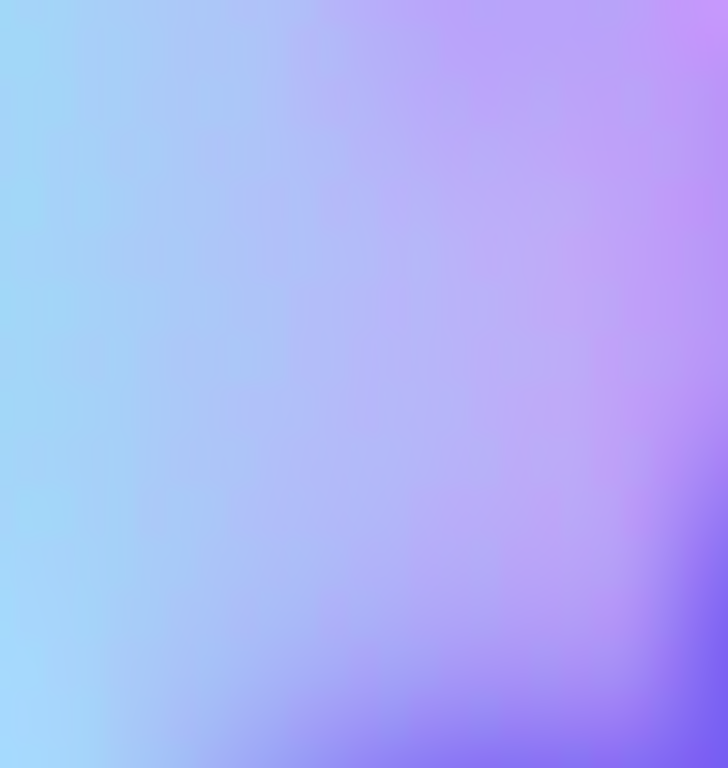
A Shadertoy shader for this background:

```glsl
// Soft pastel gradient from sky blue to lilac, with a violet glow at the lower right.

// Horizontal ramp, left to right
const vec3 SKY        = vec3(0.640, 0.838, 0.974);
const vec3 POWDER     = vec3(0.672, 0.785, 0.973);
const vec3 PERIWINKLE = vec3(0.712, 0.725, 0.978);
const vec3 LILAC      = vec3(0.752, 0.668, 0.973);
const vec3 ORCHID     = vec3(0.742, 0.608, 0.975);
const vec3 MAUVE      = vec3(0.722, 0.580, 0.972);

// Overlays
const vec3 LAVENDER   = vec3(0.722, 0.630, 0.980);
const vec3 PINK       = vec3(0.785, 0.590, 0.992);
const vec3 VIOLET     = vec3(0.450, 0.350, 0.950);
const vec3 ICE        = vec3(0.660, 0.850, 1.000);

const float TOP_STRENGTH    = 0.85;
const float BOTTOM_STRENGTH = 0.72;
const float BOTTOM_HEIGHT   = 0.145;
const float ICE_STRENGTH    = 0.85;
const float PINK_RADIUS     = 0.08;
const vec2  MOTTLE_CELLS    = vec2(24.0, 15.0);
const float MOTTLE_EDGE     = 0.22;
const float MOTTLE_AMOUNT   = 0.024;

float hash(vec2 p) {
    return fract(sin(dot(p, vec2(127.1, 311.7))) * 43758.5453);
}

// Value noise with flat cells and soft borders
float cellNoise(vec2 p) {
    vec2 cell = floor(p);
    vec2 f = smoothstep(0.5 - MOTTLE_EDGE, 0.5 + MOTTLE_EDGE, fract(p));
    float low  = mix(hash(cell), hash(cell + vec2(1.0, 0.0)), f.x);
    float high = mix(hash(cell + vec2(0.0, 1.0)), hash(cell + 1.0), f.x);
    return mix(low, high, f.y);
}

float ramp(float from, float to, float x) {
    return clamp((x - from) / (to - from), 0.0, 1.0);
}

vec3 horizontalRamp(float x) {
    vec3 color = mix(SKY, POWDER, ramp(0.04, 0.27, x));
    color = mix(color, PERIWINKLE, ramp(0.27, 0.53, x));
    color = mix(color, LILAC, ramp(0.53, 0.78, x));
    color = mix(color, ORCHID, ramp(0.78, 0.93, x));
    return mix(color, MAUVE, ramp(0.93, 1.0, x));
}

// Violet rising from the bottom edge and in from the right edge
float violetGlow(vec2 uv) {
    float bottom = BOTTOM_STRENGTH * smoothstep(0.08, 0.72, uv.x)
                 * exp(-pow(max(uv.y, 0.0) / BOTTOM_HEIGHT, 1.2));
    float right = smoothstep(0.83, 1.06, uv.x) * (1.0 - smoothstep(0.12, 0.57, uv.y));
    return 1.0 - (1.0 - bottom) * (1.0 - right);
}

void mainImage(out vec4 fragColor, in vec2 fragCoord) {
    vec2 uv = fragCoord / iResolution.xy;
    vec3 color = horizontalRamp(uv.x);

    // Lavender across the upper right, ice at the lower left
    float top = smoothstep(0.64, 1.0, uv.y) * smoothstep(0.34, 0.68, uv.x);
    color = mix(color, LAVENDER, TOP_STRENGTH * top * (1.0 - smoothstep(0.8, 1.0, uv.x)));
    float ice = (1.0 - smoothstep(0.0, 0.2, uv.x)) * (1.0 - smoothstep(0.05, 0.45, uv.y));
    color = mix(color, ICE, ICE_STRENGTH * ice);

    // Pink corner and violet glow
    float corner = length(uv - 1.0) / PINK_RADIUS;
    color = mix(color, PINK, exp(-corner * corner));
    color = mix(color, VIOLET, violetGlow(uv));

    // Faint mottling that shifts between blue and pink
    float mottle = cellNoise(uv * MOTTLE_CELLS) - 0.5;
    color += MOTTLE_AMOUNT * mottle * vec3(0.7, -0.7, 0.1);

    fragColor = vec4(clamp(color, 0.0, 1.0), 1.0);
}
```
